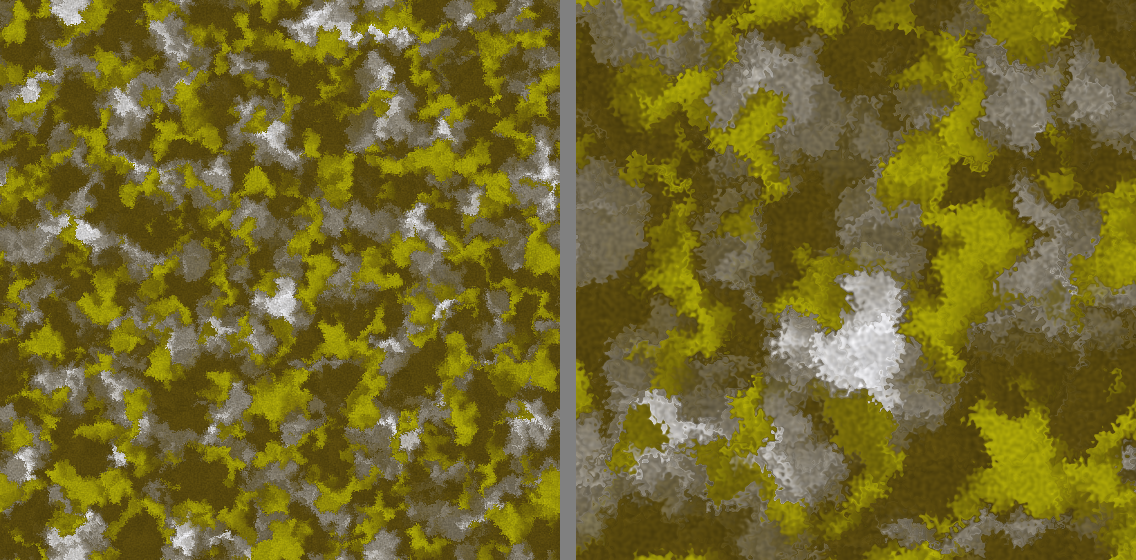
Left: the whole. Right: its middle third, enlarged.
Give the GLSL for this texture, as a WebGL 2 fragment shader.

```glsl
#version 300 es
precision highp float;
// Mottled lichen: ragged yellow blotches and pale grey veins on brown ground.
// Wrapped gradient noise is folded by several layers of domain warping, and a
// fine grain frays every edge. All noise periods are whole, so the tile repeats.

uniform vec2 u_resolution;
out vec4 fragColor;

const float TAU = 6.2831853;

float hash(vec2 cell, float seed) {
  uvec3 q = uvec3(cell, seed) * uvec3(1597u, 3813u, 7919u);
  uint h = (q.x ^ (q.y << 7) ^ (q.z << 13)) + q.x * 31u + q.y * 57u + q.z;
  h = (h ^ (h >> 16)) * 73244475u;
  h = (h ^ (h >> 15)) * 73244475u;
  h ^= h >> 16;
  return float(h & 65535u) / 65536.0;
}

float cornerSlope(vec2 cell, vec2 corner, vec2 f, float period, float seed) {
  float angle = TAU * hash(mod(cell + corner, period), seed);
  return dot(vec2(cos(angle), sin(angle)), f - corner);
}

// Gradient noise that wraps after one unit of uv
float noise(vec2 uv, float period, float seed) {
  vec2 p = uv * period;
  vec2 cell = floor(p);
  vec2 f = p - cell;
  vec2 w = f * f * f * (f * (f * 6.0 - 15.0) + 10.0);
  float a = cornerSlope(cell, vec2(0, 0), f, period, seed);
  float b = cornerSlope(cell, vec2(1, 0), f, period, seed);
  float c = cornerSlope(cell, vec2(0, 1), f, period, seed);
  float d = cornerSlope(cell, vec2(1, 1), f, period, seed);
  return mix(mix(a, b, w.x), mix(c, d, w.x), w.y);
}

vec2 noise2(vec2 uv, float period, float seed) {
  return vec2(noise(uv, period, seed), noise(uv, period, seed + 1.0));
}

void main() {
  vec2 uv = gl_FragCoord.xy / u_resolution;

  // Grain and successive folds, from fine to broad
  vec2 grain = noise2(uv, 310.0, 1.0);
  vec2 p = uv + 0.007 * grain;
  p += 0.010 * noise2(p, 88.0, 3.0);
  p += 0.026 * noise2(p, 37.0, 5.0);
  p += 0.045 * noise2(p, 14.0, 7.0);

  // Fine detail stretched along the folds
  float detail = noise(p, 46.0, 9.0) + 0.6 * noise(p, 97.0, 10.0);

  // Yellow blotches
  float blotch = noise(p, 19.0, 11.0) + 0.35 * noise(p, 34.0, 12.0);
  blotch += 0.12 * detail;
  float blotchMask = smoothstep(0.04, 0.14, blotch);
  float blotchTone = 0.25 + 0.75 * smoothstep(0.03, 0.46, blotch + 0.12 * detail);

  // Grey veins, streaked along their own contours
  float vein = noise(p, 11.0, 13.0) + 0.45 * noise(p, 23.0, 14.0);
  float streak = sin(34.0 * vein + 9.0 * detail);
  vein += 0.18 * detail + 0.05 * streak - 0.2 * blotch - 0.02;
  float haze = smoothstep(-0.12, 0.24, vein);
  float bloom = smoothstep(0.18, 0.64, vein + 0.08 * grain.y);

  // Layers
  vec3 color = vec3(0.335, 0.275, 0.05);
  color = mix(color, vec3(0.46, 0.43, 0.36), haze);
  color = mix(color, vec3(0.85, 0.85, 0.86), bloom);
  vec3 yellow = mix(vec3(0.35, 0.29, 0.04), vec3(0.61, 0.59, 0.03), blotchTone);
  color = mix(color, yellow, blotchMask);

  // Relief and speckle
  color *= 1.0 + 0.10 * detail + 0.20 * grain.x + 0.025 * streak;
  fragColor = vec4(color, 1.0);
}
```
